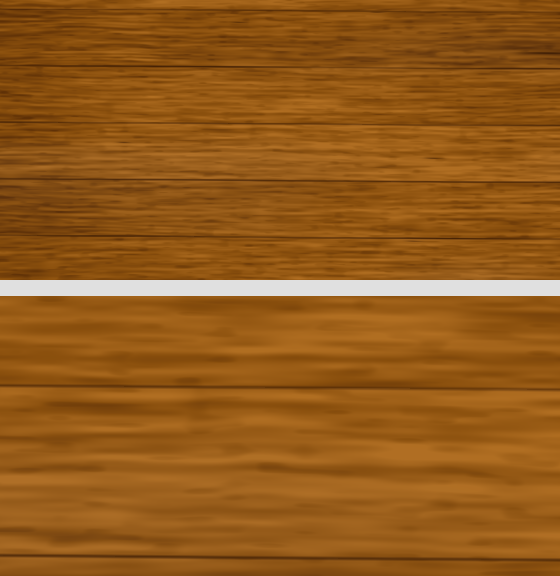
Top, the full canvas; bottom, a detail of the centre.
Reproduce this texture procedurally as a Shadertoy shader.

```glsl
// Warm oak boards with fine horizontal grain, thin seams and dark flecks.

const float BOARD_HEIGHT = 0.2025;
const float FIRST_SEAM = 0.159;
const float SEAM_TILT = 0.0065;
const float BOARD_TONE[6] = float[6](0.02, -0.08, 0.06, -0.01, -0.05, 0.12);

const vec3 UMBER = vec3(0.37, 0.19, 0.025);
const vec3 OAK = vec3(0.54, 0.31, 0.05);
const vec3 HONEY = vec3(0.69, 0.43, 0.13);
const vec3 SEAM_BROWN = vec3(0.22, 0.10, 0.015);

float hash(vec2 p) {
    vec3 q = fract(p.xyx * 0.1031);
    q += dot(q, q.yzx + 33.33);
    return fract((q.x + q.y) * q.z);
}

float noise(vec2 p) {
    vec2 cell = floor(p), f = fract(p);
    f = f * f * (3.0 - 2.0 * f);
    float low = mix(hash(cell), hash(cell + vec2(1, 0)), f.x);
    float high = mix(hash(cell + vec2(0, 1)), hash(cell + vec2(1, 1)), f.x);
    return mix(low, high, f.y);
}

// Noise centred on zero, stretched along the boards
float streaks(vec2 p, vec2 frequency, float seed) {
    return noise(p * frequency + seed * vec2(17.3, 41.7) + 50.0) - 0.5;
}

// Nearly regular growth lines, fading in and out
float growthLines(vec2 p, float seed) {
    float phase = 54.0 * p.y + 1.8 * streaks(p, vec2(2.5, 16.0), seed);
    return cos(6.2832 * phase) * (0.6 + streaks(p, vec2(3.0, 20.0), seed + 1.0));
}

// Grain of several widths, bent by a slow wave
float woodGrain(vec2 p, float seed) {
    p.y += 0.024 * streaks(p, vec2(1.3, 5.0), seed);
    p.y += 0.004 * streaks(p, vec2(9.0, 18.0), seed + 1.0);
    float grain = 0.16 * streaks(p, vec2(0.8, 15.0), seed + 2.0);
    grain += 0.24 * streaks(p, vec2(1.6, 52.0), seed + 3.0);
    grain += 0.42 * streaks(p, vec2(5.0, 104.0), seed + 4.0);
    grain += 0.30 * streaks(p, vec2(17.0, 150.0), seed + 5.0);
    grain += 0.11 * growthLines(p, seed + 6.0);
    // Short dark pores
    float pores = streaks(p, vec2(24.0, 125.0), seed + 8.0);
    return grain - 0.16 * smoothstep(0.12, 0.45, pores);
}

// Broad light: dim left edge and upper right corner, glow right of centre
float roomLight(vec2 p, float aspect) {
    vec2 glow = (p - vec2(0.68 * aspect, 0.42)) / vec2(0.75, 0.32);
    vec2 corner = (p - vec2(aspect, 1.0)) / vec2(0.55, 0.35);
    float light = 0.15 * exp(-dot(glow, glow));
    light -= 0.20 * (1.0 - smoothstep(0.0, 0.6, p.x));
    return light - 0.17 * exp(-dot(corner, corner));
}

// Tapered dark mark lying along the grain
float fleck(vec2 p, vec2 centre, vec2 size) {
    vec2 d = (p - centre) / size;
    d.y += 0.3 * d.x;
    return exp(-dot(d, d));
}

float scatteredFlecks(vec2 p, float aspect) {
    float mark = 0.0;
    for (int i = 0; i < 6; i++) {
        float k = float(i);
        vec2 centre = vec2(aspect * hash(vec2(k, 3.0)), hash(vec2(k, 8.0)));
        vec2 size = vec2(0.012 + 0.02 * hash(vec2(k, 12.0)), 0.0025);
        mark = max(mark, fleck(p, centre, size) * (0.35 + 0.3 * hash(vec2(k, 19.0))));
    }
    return mark;
}

// Thin joint whose depth changes along its length
float seamMask(float boardY, float x, float pixel) {
    float nearest = floor(boardY + 0.5);
    float offset = abs(boardY - nearest) * BOARD_HEIGHT;
    float depth = 0.25 + 0.6 * noise(vec2(x * 2.5 + 7.0, nearest * 9.0 + 30.0));
    float line = 1.0 - smoothstep(0.0, 0.0022 + pixel, offset);
    return depth * line;
}

vec3 woodColour(float tone) {
    vec3 dark = mix(UMBER, OAK, clamp(tone * 2.0, 0.0, 1.0));
    return mix(dark, HONEY, clamp(tone * 2.0 - 1.0, 0.0, 1.0));
}

void mainImage(out vec4 fragColor, in vec2 fragCoord) {
    vec2 p = fragCoord / iResolution.y;
    float aspect = iResolution.x / iResolution.y;

    // Slightly tilted boards
    float wobble = 0.003 * streaks(p, vec2(2.0, 1.0), 6.0);
    float boardY = (p.y + SEAM_TILT * p.x + wobble - FIRST_SEAM) / BOARD_HEIGHT;
    float board = floor(boardY);

    float tone = 0.57 + BOARD_TONE[clamp(int(board) + 1, 0, 5)];
    tone += woodGrain(p + vec2(0.0, SEAM_TILT * p.x), board + 2.0);
    tone += roomLight(p, aspect);
    vec3 colour = woodColour(tone);

    // Faintly paler, less saturated areas
    float pale = noise(p * vec2(1.2, 5.0) + 13.0);
    colour += vec3(-0.004, 0.008, 0.03) * smoothstep(0.4, 0.9, pale);

    // Flecks, one long crack at the right, and joints
    float marks = scatteredFlecks(p, aspect);
    marks = max(marks, 0.85 * fleck(p, vec2(aspect - 0.04, 0.81), vec2(0.10, 0.004)));
    marks = max(marks, 0.22 * fleck(p, vec2(aspect - 0.22, 0.825), vec2(0.25, 0.010)));
    marks = max(marks, seamMask(boardY, p.x, 1.0 / iResolution.y));
    fragColor = vec4(mix(colour, SEAM_BROWN, marks), 1.0);
}
```
